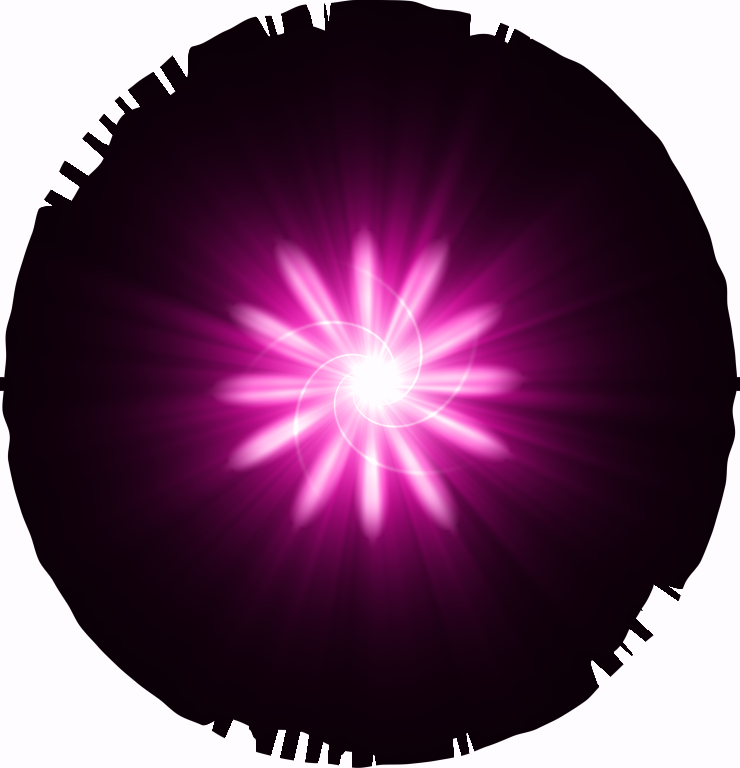
Give the GLSL for this background, as a Shadertoy shader.

```glsl
// A magenta starburst on a dark, ragged-edged disc over white.
// Polar value noise makes the long rays and the torn rim; twelve tapered
// petals and five logarithmic spiral arms are laid over a white-hot core.

#define TAU 6.2831853
#define PETALS 12.0
#define PETAL_REACH 0.205
#define ARMS 5.0
#define ARM_TWIST 1.7
#define HALO_DECAY 0.07
#define CORE_SIZE 0.066
#define RIM_RADIUS 0.502
#define TOOTH_COUNT 290.0
#define TOOTH_DEPTH 0.036

const vec3 DARK    = vec3(0.035, 0.0, 0.025);
const vec3 MAGENTA = vec3(1.0, 0.04, 0.73);
const vec3 WHITE   = vec3(1.0, 0.99, 1.0);

// Torn stretches of the rim: centre and half width, in turns
const vec2 TORN[6] = vec2[6](
    vec2(0.194, 0.014), vec2(0.282, 0.016), vec2(0.375, 0.048),
    vec2(0.717, 0.040), vec2(0.794, 0.009), vec2(0.880, 0.028));

float hash(float n) {
    return fract(sin(n * 12.9898 + 4.17) * 43758.55);
}

// Smooth noise around the circle, with a whole number of cells per turn
float polarNoise(float turn, float cells, float seed) {
    float x = turn * cells;
    float i = floor(x);
    float f = smoothstep(0.0, 1.0, fract(x));
    return mix(hash(mod(i, cells) + seed),
               hash(mod(i + 1.0, cells) + seed), f);
}

float turnDistance(float a, float b) {
    return abs(fract(a - b + 0.5) - 0.5);
}

// Coverage of the dark disc, with teeth cut in the torn stretches
float discMask(vec2 p, float r, float turn, float pixel) {
    float torn = 0.0;
    for (int i = 0; i < 6; i++) {
        float d = turnDistance(turn, TORN[i].x);
        torn = max(torn, 1.0 - smoothstep(0.8, 1.0, d / TORN[i].y));
    }
    float tooth = smoothstep(0.40, 0.50, polarNoise(turn, TOOTH_COUNT, 3.0));
    float depth = TOOTH_DEPTH * (0.5 + 0.7 * polarNoise(turn, 46.0, 8.0));
    float side = p.x / max(r, 0.001);
    float rim = RIM_RADIUS - 0.022 * pow(side, 4.0);
    rim -= 0.007 * polarNoise(turn, 90.0, 21.0) + tooth * torn * depth;
    float disc = smoothstep(-pixel, pixel, rim - r);
    // Thin bar reaching both sides at mid height
    float bar = smoothstep(-pixel, pixel, 0.009 - abs(p.y));
    return max(disc, bar);
}

// Pointed petals, evenly spaced and uneven in length
float petalLight(float r, float turn) {
    float x = (turn - 0.004) * PETALS + 0.5;
    float id = mod(floor(x), PETALS);
    float reach = PETAL_REACH * (0.92 + 0.16 * hash(id + 5.0));
    float taper = clamp(1.0 - r / reach, 0.0, 1.0);
    float width = 0.08 + 0.5 * sqrt(taper);
    float across = abs(fract(x) - 0.5 + 0.1 * (hash(id + 40.0) - 0.5));
    float body = 1.0 - smoothstep(0.15 * width, width, across);
    return body * smoothstep(0.04, 0.12, r)
                * (1.0 - smoothstep(0.72 * reach, 1.08 * reach, r));
}

// Thin bright spiral lines, each trailing a soft sheet of light
float spiralLight(float r, float angle) {
    float phase = angle - ARM_TWIST * log(max(r, 0.002)) + 0.15;
    float x = fract(phase * ARMS / TAU);
    float edge = min(x, 1.0 - x);
    float line = exp(-pow(edge / 0.032, 2.0));
    float sheet = 0.3 * exp(-4.0 * x) * smoothstep(0.0, 0.03, x);
    return (line + sheet) * smoothstep(0.015, 0.05, r)
                          * (1.0 - smoothstep(0.09, 0.18, r));
}

void mainImage(out vec4 fragColor, in vec2 fragCoord) {
    vec2 p = (fragCoord - 0.5 * iResolution.xy) / iResolution.y;
    float pixel = 0.7 / iResolution.y;
    float r = length(p);
    float angle = atan(p.y, p.x + 1e-6);
    float turn = fract(angle / TAU);

    // Ray strength around the circle, from broad beams to fine streaks
    float broad = polarNoise(turn, 31.0, 12.0);
    float fine = polarNoise(turn, 83.0, 31.0);
    float hair = polarNoise(turn, 190.0, 57.0);
    float rays = 0.45 * broad + 0.35 * fine + 0.2 * hair;

    // Magenta halo, broken into rays away from the centre
    float petals = petalLight(r, turn);
    float halo = 8.7 * exp(-r / HALO_DECAY) * (0.45 + 1.1 * rays);
    halo = 1.0 - exp(-1.25 * halo);
    halo = clamp(halo + 0.35 * petals, 0.0, 1.0);

    // White light: core, inner bloom, petals and spirals
    float coreDistance = length(p - vec2(0.008, 0.003)) / CORE_SIZE;
    float heat = 0.95 * exp(-coreDistance * coreDistance);
    heat += 0.28 * exp(-pow(r / 0.13, 4.0)) * (0.4 + 0.9 * rays);
    heat += 0.62 * petals * (0.55 + 0.75 * fine);
    heat += 0.24 * spiralLight(r, angle);

    vec3 color = mix(DARK, MAGENTA, halo);
    color = mix(color, WHITE, clamp(heat, 0.0, 1.0));
    color = mix(WHITE, color, discMask(p, r, turn, pixel));
    fragColor = vec4(color, 1.0);
}
```
